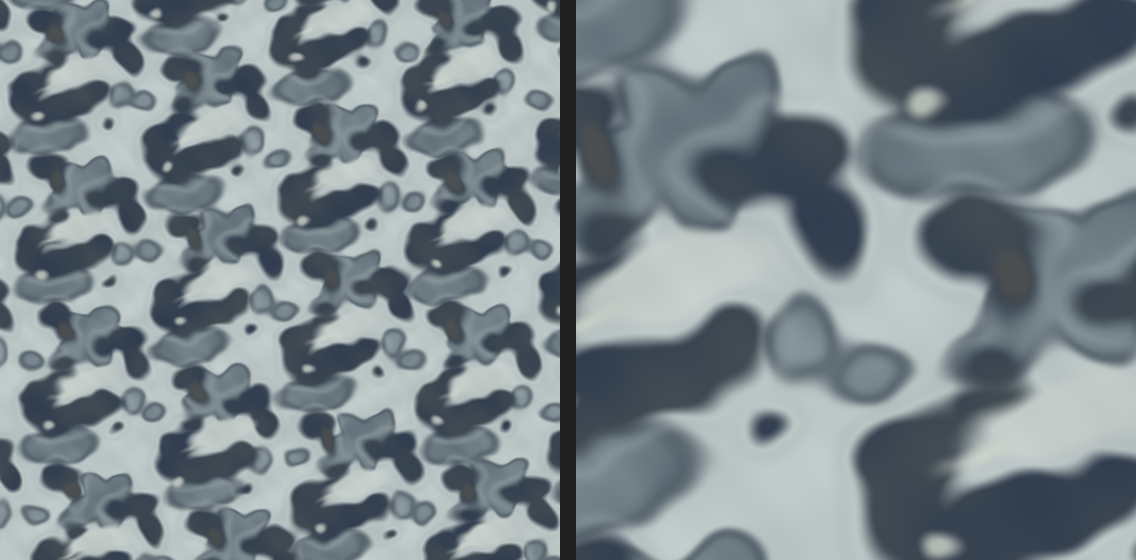
Left, the full canvas; right, a detail of the centre.
A Shadertoy shader for this pattern:

```glsl
// Slate-blue camouflage: slanted rows of soft, rimmed blob clusters on pale grey.

vec2 hash22(vec2 p) {
    vec3 h = fract(p.xyx * vec3(0.1031, 0.1030, 0.0973));
    h += dot(h, h.yzx + 33.33);
    return fract((h.xx + h.yz) * h.zy);
}

// Layered sines, roughly -1 to 1
float ripple(vec2 p) {
    return 0.5 * sin(p.x * 1.7 + 2.0 * sin(p.y * 1.3))
         + 0.3 * sin(p.y * 3.1 - p.x * 1.9 + 1.0)
         + 0.2 * sin(p.x * 5.3 + p.y * 4.1);
}

// Tilted ellipse
float blob(vec2 p, vec2 centre, vec2 radius, float tilt) {
    float c = cos(tilt), s = sin(tilt);
    vec2 q = mat2(c, -s, s, c) * (p - centre);
    return (length(q / radius) - 1.0) * min(radius.x, radius.y);
}

// Five-lobed patch
float lobes(vec2 p, vec2 centre, float turn) {
    vec2 q = (p - centre) * vec2(0.85, 1.08);
    return length(q) - 0.39 - 0.085 * cos(5.0 * atan(q.y, q.x) + turn);
}

// Smooth union
float join(float a, float b) {
    float h = max(0.09 - abs(a - b), 0.0) / 0.09;
    return min(a, b) - h * h * 0.0225;
}

float cover(float d) {
    return 1.0 - smoothstep(-0.04, 0.04, d);
}

float band(float d, float width) {
    return exp(-d * d / (width * width));
}

void mainImage(out vec4 fragColor, in vec2 fragCoord) {
    vec2 p = 7.68 * fragCoord / iResolution.y;
    vec2 origin = vec2(4.45, 4.98);
    mat2 lattice = mat2(1.82, -0.68, -0.09, 2.12);
    vec2 nearest = floor(inverse(lattice) * (p - origin) + 0.5);

    // Wavy outlines
    vec2 warped = p + 0.045 * vec2(ripple(p * 3.1), ripple(p.yx * 3.4 + 4.0));

    // Distance to each layer, gathered from the surrounding clusters
    float mid = 9.0, bead = 9.0, dark = 9.0, pale = 9.0, glint = 9.0, tail = 9.0;
    for (int j = -1; j <= 1; j++)
    for (int i = -1; i <= 1; i++) {
        vec2 cell = nearest + vec2(i, j);
        vec2 r = hash22(cell + 40.0), v = 0.16 * (hash22(cell + 71.0) - 0.5);
        vec2 q = warped - origin - lattice * cell - 0.08 * (r - 0.5);

        // Blue-grey patches
        mid = join(mid, lobes(q, vec2(0.32, 0.93) + v, 0.6 + r.x));
        mid = join(mid, blob(q, vec2(0.03, 0.69), vec2(0.33, 0.15), 0.5));
        mid = join(mid, blob(q, vec2(-0.10, -0.55) - v, vec2(0.54, 0.25), 0.15));
        bead = join(bead, blob(q, vec2(0.81, 0.02) + v, vec2(0.15, 0.18), -0.3));
        bead = join(bead, blob(q, vec2(1.20, -0.07) - v, vec2(0.17, 0.13), 0.1));

        // Long dark cluster
        dark = join(dark, blob(q, vec2(-0.42, 0.12), vec2(0.24, 0.20), 0.4));
        dark = join(dark, blob(q, vec2(-0.13, 0.29) + v, vec2(0.24, 0.13), 0.3));
        dark = join(dark, blob(q, vec2(-0.45, -0.12), vec2(0.21, 0.16), 0.0));
        dark = join(dark, blob(q, vec2(0.05, -0.15), vec2(0.56, 0.20), 0.22));
        dark = join(dark, blob(q, vec2(0.50, 0.03), vec2(0.20, 0.15), 0.2));
        dark = join(dark, blob(q, vec2(-0.17, -0.33) - v, vec2(0.19, 0.12), 0.0));

        // Forked dark patch
        dark = join(dark, blob(q, vec2(0.76, 0.87) + v, vec2(0.25, 0.18), 0.3));
        dark = join(dark, blob(q, vec2(0.90, 0.54) + v, vec2(0.16, 0.25), 0.5));
        dark = join(dark, blob(q, vec2(0.45, 0.78) + v, vec2(0.15, 0.11), -0.2));

        // Dark drop with a warm tail, then specks
        float drop = blob(q, vec2(0.04, -1.17) - v, vec2(0.11, 0.19), 0.4);
        tail = min(tail, drop);
        dark = join(dark, drop);
        dark = join(dark, blob(q, vec2(-0.09, -0.97) - v, vec2(0.25, 0.17), 0.1));
        dark = join(dark, blob(q, vec2(-0.10, 0.51) + v, vec2(0.14, 0.09), 0.2));
        dark = join(dark, blob(q, vec2(0.62, -0.36) + v, vec2(0.08, 0.06), 0.3));

        // Pale streak and bright spots
        pale = min(pale, blob(q, vec2(0.25, 0.33), vec2(0.44, 0.16), 0.3));
        glint = min(glint, blob(q, vec2(-0.32, -0.29) + v, vec2(0.07, 0.06), 0.0));
        glint = min(glint, blob(q, vec2(-0.14, 0.14), vec2(0.10, 0.025), 0.4));
    }

    float grain = ripple(p * 3.7 + 9.0);
    vec3 ground = vec3(0.74, 0.78, 0.78) + 0.025 * grain;
    vec3 rim = vec3(0.29, 0.34, 0.38);
    vec3 blue = mix(vec3(0.38, 0.44, 0.475), vec3(0.47, 0.525, 0.55), 0.5 + 0.5 * grain);
    vec3 slate = mix(vec3(0.255, 0.295, 0.325), vec3(0.19, 0.24, 0.31), 0.5 + 0.5 * ripple(p * 2.3));

    // Mid patches with darker rims
    vec3 col = mix(ground, blue, cover(mid));
    col = mix(col, rim, 0.6 * band(mid + 0.025, 0.035));
    col = mix(col, blue + 0.06, cover(bead));
    col = mix(col, rim, 0.65 * band(bead + 0.02, 0.035));

    // Dark patches with a faint light halo
    col = mix(col, vec3(0.66, 0.70, 0.71), 0.3 * band(dark - 0.07, 0.035));
    col = mix(col, slate, cover(dark));
    col = mix(col, vec3(0.34, 0.33, 0.31), 0.6 * cover(tail + 0.03));

    // Highlights on top
    col = mix(col, ground + vec3(0.02, 0.015, 0.0), cover(pale));
    col = mix(col, vec3(0.82, 0.84, 0.80), 0.8 * cover(glint));
    fragColor = vec4(col, 1.0);
}
```
